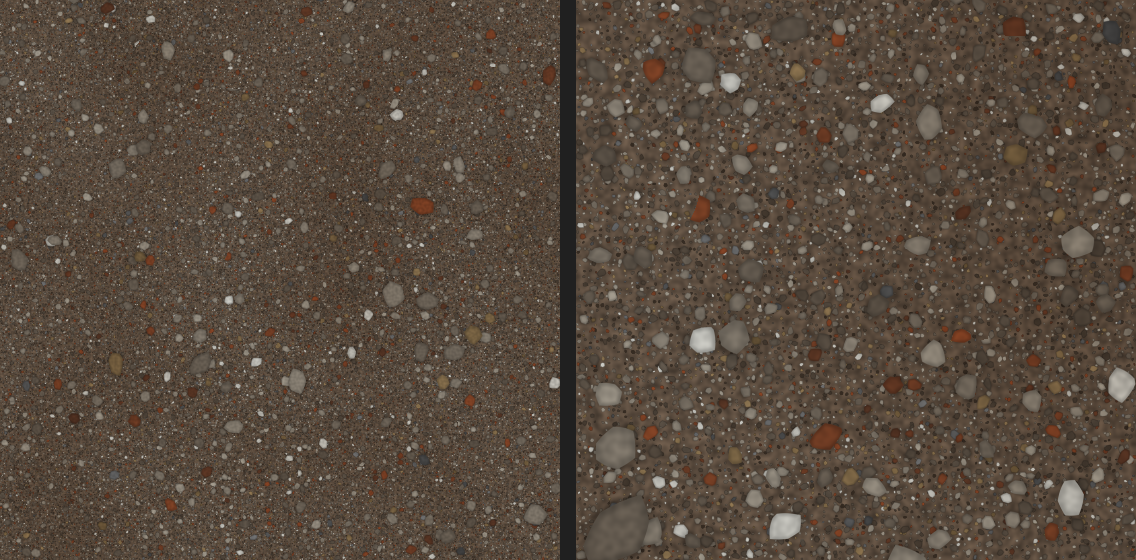
Left, the full canvas; right, a detail of the centre.
A WebGL 2 fragment shader for this texture:

```glsl
#version 300 es
precision highp float;

uniform vec2 u_resolution;
out vec4 fragColor;

const float TAU = 6.28319;

// Integer hash: three values in 0..1 per lattice point
vec3 hash3(vec3 p) {
    uvec3 v = uvec3(ivec3(p)) * 1664525u + 1013904223u;
    v.x += v.y * v.z; v.y += v.z * v.x; v.z += v.x * v.y;
    v ^= v >> 16u;
    v.x += v.y * v.z; v.y += v.z * v.x; v.z += v.x * v.y;
    return vec3(v >> 16u) / 65535.0;
}

vec2 direction(float angle) {
    return vec2(cos(angle), sin(angle));
}

float cornerSlope(vec2 cell, vec2 corner, vec2 f) {
    float angle = TAU * hash3(vec3(cell + corner, 91.0)).x;
    return dot(direction(angle), f - corner);
}

float gradientNoise(vec2 p) {
    vec2 cell = floor(p), f = fract(p);
    vec2 w = f * f * f * (f * (f * 6.0 - 15.0) + 10.0);
    float low = mix(cornerSlope(cell, vec2(0, 0), f), cornerSlope(cell, vec2(1, 0), f), w.x);
    float high = mix(cornerSlope(cell, vec2(0, 1), f), cornerSlope(cell, vec2(1, 1), f), w.x);
    return mix(low, high, w.y);
}

// Signed distance to a worn, irregular six-sided stone
float stoneDistance(vec2 p, float radius, vec3 seed) {
    float facets = -1.0;
    for (int i = 0; i < 6; i++) {
        vec3 h = hash3(seed + vec3(0, 0, 20 + i));
        vec2 normal = direction((float(i) + 0.7 * h.x) * TAU / 6.0);
        facets = max(facets, dot(p, normal) - radius * mix(0.68, 1.0, h.y));
    }
    return mix(facets, length(p) - radius, 0.3);
}

// Mostly grey-brown, with some brick, ochre, slate and chalk
vec3 stoneColor(vec3 h, float coarse) {
    float tone = mix(pow(h.x, 1.4), 0.9, coarse * 0.5);
    vec3 color = mix(vec3(0.19, 0.15, 0.115), vec3(0.57, 0.54, 0.49), tone);
    if (h.y < 0.085) color = mix(vec3(0.29, 0.18, 0.125), vec3(0.48, 0.24, 0.13), h.z);
    else if (h.y < 0.15) color = mix(vec3(0.36, 0.29, 0.19), vec3(0.51, 0.42, 0.29), h.z);
    else if (h.y < 0.20) color = mix(vec3(0.23, 0.23, 0.23), vec3(0.41, 0.41, 0.41), h.z);
    else if (h.y > 0.965) color = vec3(0.68, 0.67, 0.64);
    return color;
}

// One size class of stones, laid over the ground below
vec3 scatter(vec3 ground, vec2 uv, float scale, float layer, float density) {
    vec2 p = uv * scale;
    float coarse = 1.0 - layer / 4.0;
    float edge = 0.8 * scale / u_resolution.y;
    for (int y = -1; y <= 1; y++)
    for (int x = -1; x <= 1; x++) {
        vec3 seed = vec3(floor(p) + vec2(x, y), layer * 50.0);
        vec3 place = hash3(seed);
        if (place.z > density) continue;

        vec2 q = p - seed.xy - 0.5 - (place.xy - 0.5) * 0.6;
        if (length(q) > 0.8) continue;
        vec3 form = hash3(seed + vec3(0, 0, 1));
        vec2 axis = direction(form.x * TAU);
        q = vec2(dot(q, axis), dot(q, vec2(-axis.y, axis.x)));
        q.x *= 1.0 + 0.5 * form.y;
        float radius = mix(0.2, 0.42, form.z * form.z);
        float d = stoneDistance(q, radius, seed);

        // Contact shadow, then a mottled face darkening to the rim
        ground *= 1.0 - 0.24 * (1.0 - smoothstep(-0.08, 0.13, d));
        vec3 face = stoneColor(hash3(seed + vec3(0, 0, 2)), coarse);
        face *= 1.0 + 0.16 * gradientNoise(uv * 190.0 + place.xy * 30.0);
        face *= mix(1.04, 0.86, smoothstep(-0.12, 0.0, d));
        ground = mix(ground, face, 1.0 - smoothstep(-edge, edge, d));
    }
    return ground;
}

void main() {
    vec2 uv = gl_FragCoord.xy / u_resolution.y;

    // Broad patches of bare soil and of gravel
    float patches = gradientNoise(uv * 3.0 + 4.3) + 0.5 * gradientNoise(uv * 8.0 + 11.0);
    float gravel = clamp(1.0 + 0.9 * patches, 0.5, 1.5);

    // Soil with fine grit
    float grit = gradientNoise(uv * 230.0) + 0.6 * gradientNoise(uv * 95.0 + 7.0);
    vec3 color = vec3(0.345, 0.285, 0.232) * (1.0 + 0.35 * grit);

    // Sand first, largest pebbles last
    for (int i = 4; i >= 0; i--) {
        float layer = float(i);
        float density = mix(0.15, 0.72, layer / 4.0) * mix(gravel, 1.0, layer / 5.0);
        color = scatter(color, uv, 18.0 * exp2(layer), layer, density);
    }

    // Slow drift of light and warmth
    float drift = gradientNoise(uv * 4.0 + 23.0);
    color *= 1.0 + drift * vec3(0.10, 0.13, 0.16);
    fragColor = vec4(clamp(color, 0.0, 1.0), 1.0);
}
```
